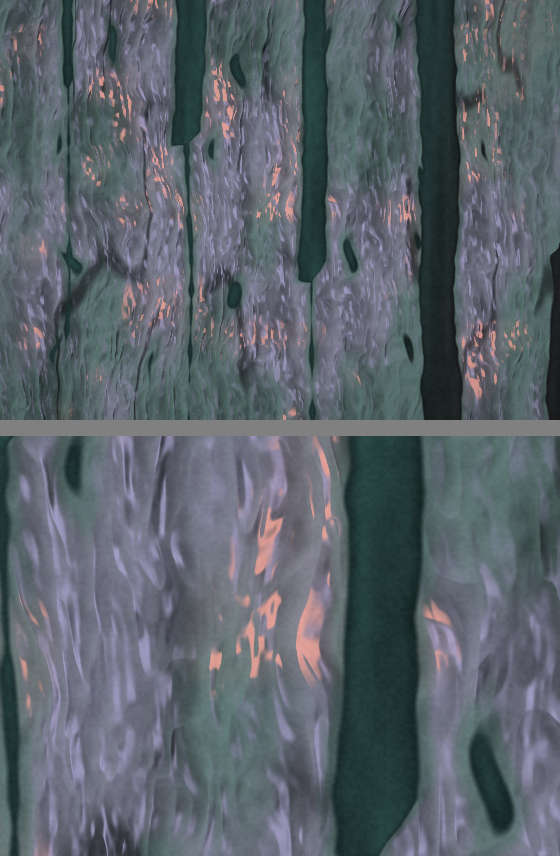
Top, the full canvas; bottom, a detail of the centre.
Write a Shadertoy shader that draws this texture.

```glsl
// Weathered, glossy painted bark: upright ridges, dark gaps, lilac sheen and coppery glints.

const vec3 PAINT  = vec3(0.275, 0.355, 0.345);
const vec3 VIOLET = vec3(0.365, 0.375, 0.425);
const vec3 LILAC  = vec3(0.62, 0.60, 0.75);
const vec3 COPPER = vec3(0.86, 0.60, 0.56);
const vec3 TEAL   = vec3(0.135, 0.235, 0.23);
const vec3 BLACK  = vec3(0.115, 0.125, 0.13);

const vec3 LIGHT = vec3(-0.42, 0.35, 0.84);
const vec3 GLOSS = vec3(0.40, 0.18, 0.90);
const float GLOSS_POWER = 11.0;
const float EDGE = 0.0028;

// Upright gaps: spacing, widths and the height at which each one opens
const int GAPS = 5;
const float GAP_START = 0.155, GAP_STEP = 0.296;
const float GAP_WIDTH[GAPS] = float[](0.012, 0.034, 0.030, 0.044, 0.035);
const float GAP_FOOT[GAPS]  = float[](0.80, 0.66, 0.34, -0.20, 0.42);
const float CRACK_WIDTH = 0.003;
const vec2 POCKET_CELL = vec2(0.22, 0.25);

float hash(vec2 p) {
    vec3 a = fract(vec3(p.xyx) * 0.1031);
    a += dot(a, a.yzx + 33.33);
    return fract((a.x + a.y) * a.z);
}

float noise(vec2 p) {
    vec2 i = floor(p), f = fract(p);
    f = f * f * (3.0 - 2.0 * f);
    return mix(mix(hash(i), hash(i + vec2(1, 0)), f.x),
               mix(hash(i + vec2(0, 1)), hash(i + vec2(1, 1)), f.x), f.y);
}

float ridge(vec2 p) {
    return 1.0 - abs(2.0 * noise(p) - 1.0);
}

// Bends the grain sideways and kinks it finely
vec2 bend(vec2 p) {
    p.x += 0.060 * (noise(p * vec2(3.0, 2.6)) - 0.5)
         + 0.022 * (noise(p * vec2(9.0, 8.0) + 5.0) - 0.5)
         + 0.012 * (noise(p * vec2(30.0, 24.0) + 9.0) - 0.5);
    p.y += 0.030 * (noise(p * vec2(24.0, 9.0) + 17.0) - 0.5);
    return p + 20.0;
}

float relief(vec2 p) {
    vec2 q = bend(p);
    float slab = noise(q * vec2(12.0, 1.6));
    float groove = ridge(q * vec2(33.0, 4.2));
    float crease = ridge(q * vec2(70.0, 19.0) + 3.0);
    float wrinkle = noise(q * vec2(160.0, 68.0));
    return 0.010 * slab + 0.009 * groove + 0.0048 * crease + 0.0024 * wrinkle;
}

// Distance to the long gaps, which narrow to cracks at a slanted ledge
float gapDistance(vec2 p) {
    float d = 1.0;
    for (int i = 0; i < GAPS; i++) {
        float k = float(i);
        float sway = 0.022 * (noise(vec2(k * 7.0, p.y * 3.0)) - 0.5);
        float ragged = 0.012 * (noise(vec2(p.x * 12.0 + k, p.y * 13.0)) - 0.5)
                     + 0.006 * (noise(p * vec2(30.0, 42.0)) - 0.5);
        float x = p.x - GAP_START - GAP_STEP * k - sway;
        float open = smoothstep(-0.012, 0.012, p.y - GAP_FOOT[i] - 0.6 * x + 2.0 * ragged);
        if (i == GAPS - 1) open = 1.0 - open;
        d = min(d, abs(x) - mix(CRACK_WIDTH, GAP_WIDTH[i], open) + ragged);
    }
    return d;
}

// Distance to scattered slanted pockets, some slim and some wide
float pocketDistance(vec2 p) {
    p += 0.045 * (vec2(noise(p * 14.0), noise(p * 14.0 + 40.0)) - 0.5);
    vec2 home = floor(p / POCKET_CELL);
    float d = 1.0;
    for (int j = -1; j <= 1; j++)
    for (int i = -1; i <= 1; i++) {
        vec2 cell = home + vec2(i, j);
        if (hash(cell + 3.7) < 0.55) continue;
        vec2 r = p - (cell + 0.2 + 0.6 * vec2(hash(cell + 11.0), hash(cell + 29.0))) * POCKET_CELL;
        r.x += r.y * (hash(cell + 51.0) - 0.5) * 0.9;
        float size = mix(0.004, 0.020, hash(cell + 73.0));
        d = min(d, length(r * vec2(1.0, mix(0.16, 0.5, size / 0.02))) - size);
    }
    return d;
}

void mainImage(out vec4 fragColor, in vec2 fragCoord) {
    vec2 p = fragCoord / iResolution.y;
    vec2 q = bend(p);

    // Surface slope and light
    vec2 e = vec2(0.0013, 0.0);
    vec2 slope = vec2(relief(p + e.xy) - relief(p - e.xy),
                      relief(p + e.yx) - relief(p - e.yx)) / (2.0 * e.x);
    float hole = min(gapDistance(p), pocketDistance(p));
    float lip = 1.0 - smoothstep(0.003, 0.018, hole);
    float fold = smoothstep(0.58, 0.76, noise(q * vec2(13.0, 3.5) + 8.0));
    float matte = max(0.9 * lip, 0.6 * fold);
    vec3 n = normalize(vec3(-slope * mix(1.0, 0.5, matte), 1.0));
    float diffuse = max(dot(n, normalize(LIGHT)), 0.0);
    float gloss = pow(max(dot(n, normalize(GLOSS)), 0.0), GLOSS_POWER);

    // Painted ridges with shaded furrows and broken fissures
    float patches = smoothstep(0.2, 0.7, noise(p * vec2(8.0, 4.5) + 13.0));
    vec3 col = mix(PAINT, VIOLET, patches * (1.0 - matte));
    col *= mix(0.70, 1.08, smoothstep(0.007, 0.019, relief(p))) * (0.46 + 0.76 * diffuse);
    float fissure = abs(noise(q * vec2(13.0, 2.0) + 31.0) - 0.5) / 14.0;
    float broken = smoothstep(0.4, 0.6, noise(q * vec2(9.0, 6.0) + 77.0));
    col *= 1.0 - 0.5 * broken * (1.0 - smoothstep(0.0005, 0.0035, fissure));

    // Lilac sheen and clustered coppery glints
    float flecks = smoothstep(0.35, 0.7, noise(q * vec2(120.0, 48.0) + 2.0));
    float shine = gloss * (1.0 - 0.8 * matte);
    col = mix(col, LILAC, shine * (0.2 + 0.75 * flecks) * (0.45 + 0.55 * patches));
    float cluster = smoothstep(0.58, 0.80, noise(p * vec2(13.0, 10.0) + 60.0));
    float glint = smoothstep(0.45, 0.7, noise(q * vec2(110.0, 75.0)));
    col = mix(col, COPPER, cluster * (0.08 + 0.85 * glint * smoothstep(0.2, 0.6, shine)));

    // Deep gaps, darker towards the right
    vec3 depth = mix(TEAL, BLACK, smoothstep(0.85, 1.2, p.x + 0.12 * (0.5 - p.y)));
    depth *= 0.72 + 0.4 * noise(p * vec2(60.0, 4.0)) + 0.12 * noise(p * vec2(90.0, 60.0));
    depth *= mix(0.75, 1.0, smoothstep(0.0, 0.012, -hole));
    col = mix(depth, col, smoothstep(-EDGE, EDGE, hole));

    // Fine grain and dim corners
    col += 0.03 * (noise(p * 380.0) - 0.5);
    vec2 centred = fragCoord / iResolution.xy - 0.5;
    col *= 1.05 - 0.25 * dot(centred, centred);
    fragColor = vec4(clamp(col, 0.0, 1.0), 1.0);
}
```
